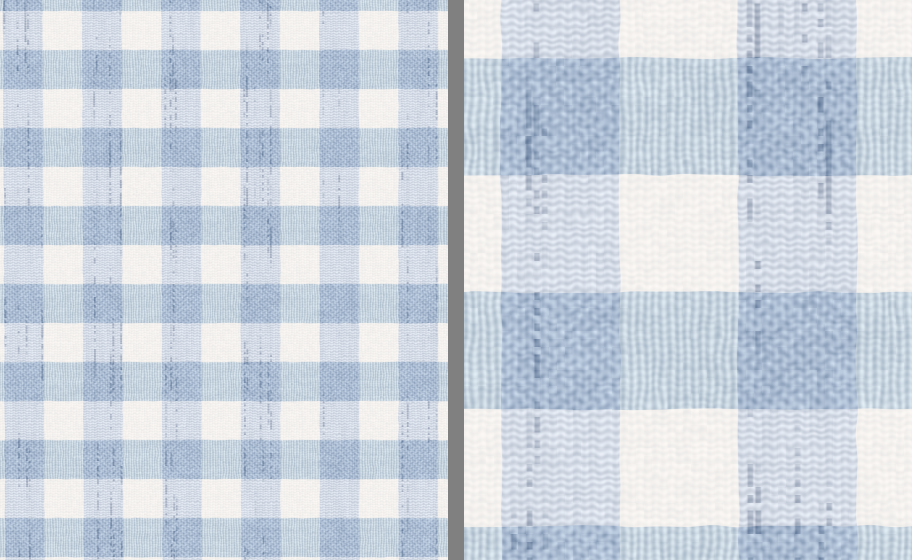
Left: the whole. Right: its middle third, enlarged.
Give the GLSL for this texture, as a WebGL 1 fragment shader.

```glsl
precision highp float;
// Woven gingham cloth: pale blue warp and weft stripes crossing on off-white.

uniform vec2 u_resolution;

#define REPEATS vec2(5.664, 7.178)
#define OFFSET vec2(0.037, 0.037)
#define LEAN 0.028
#define THREADS 30.0
#define EDGE_WOBBLE 0.010
#define FLECK_DEPTH 0.15
#define WHITE vec3(0.955, 0.945, 0.935)
#define WARP_BLUE vec3(0.835, 0.862, 0.905)
#define WEFT_BLUE vec3(0.775, 0.828, 0.872)
#define CROSS_BLUE vec3(0.670, 0.738, 0.825)

const float TAU = 6.28319;

float hash(vec2 p) {
  return fract(sin(dot(p, vec2(127.1, 311.7))) * 43758.5453);
}

float noise(vec2 p) {
  vec2 i = floor(p), f = fract(p);
  f = f * f * (3.0 - 2.0 * f);
  return mix(mix(hash(i), hash(i + vec2(1.0, 0.0)), f.x),
             mix(hash(i + vec2(0.0, 1.0)), hash(i + 1.0), f.x), f.y);
}

// Coverage of a stripe filling the first half of each repeat
float stripe(float x, float blur) {
  return smoothstep(-blur, blur, 0.25 - abs(fract(x + 0.25) - 0.5));
}

vec3 cloth(vec2 p) {
  vec2 cell = p * REPEATS - OFFSET;
  cell.x -= LEAN * (1.0 - p.x) * (1.0 - p.y);

  // Stripes with slightly uneven selvedges
  vec2 wobble = vec2(noise(cell * vec2(2.0, 9.0)),
                     noise(cell * vec2(9.0, 2.0) + 40.0)) - 0.5;
  vec2 edge = cell + EDGE_WOBBLE * wobble;
  vec2 blur = 0.5 * REPEATS / u_resolution;
  float warp = stripe(edge.x, blur.x);
  float weft = stripe(edge.y, blur.y);
  float cross = warp * weft;

  // Thread ribs: upright strands and wavy picks, loosely spaced
  vec2 t = cell * THREADS;
  vec2 id = floor(t);
  float strand = cos(TAU * (t.x + 0.5 * noise(t * vec2(0.5, 0.3))));
  float pick = cos(TAU * (t.y + 0.16 * sin(0.5 * TAU * t.x)
                          + 0.7 * noise(t * vec2(0.3, 0.5) + 17.0)));
  float knot = cos(0.5 * TAU * t.x) * cos(0.5 * TAU * t.y);
  float grain = hash(id) - 0.5;

  vec3 color = mix(mix(WHITE, WARP_BLUE, warp),
                   mix(WEFT_BLUE, CROSS_BLUE, warp), weft);

  // Relief differs in the plain, striped and crossed squares
  float plain = (1.0 - warp) * (1.0 - weft);
  float relief = plain * (0.008 * strand + 0.012 * pick + 0.018 * grain);
  relief += (warp - cross) * (0.015 * strand + 0.045 * pick + 0.03 * grain);
  relief += (weft - cross) * (0.055 * strand + 0.02 * pick + 0.04 * grain);
  relief += cross * (0.03 * strand + 0.03 * pick + 0.05 * knot + 0.06 * grain);

  // Uneven dye along single threads
  float streak = noise(vec2(id.x * 0.9, cell.y * 2.0)) - 0.5;
  float bar = noise(vec2(cell.x * 2.0, id.y * 0.9) + 80.0) - 0.5;
  relief += 0.025 * (warp * streak + weft * bar);

  // Broken dark flecks following a few warp threads
  float chosen = step(0.76, hash(vec2(id.x, 5.0)));
  float broken = step(0.52, hash(id + 31.0));
  float slub = smoothstep(0.42, 0.70, noise(vec2(id.x * 3.1, cell.y * 1.7)));
  float fleck = warp * chosen * broken * slub;
  fleck *= 1.0 - smoothstep(0.2, 0.5, abs(fract(t.x) - 0.5));
  relief -= FLECK_DEPTH * fleck;

  // Shadows deepen red a little more than blue
  return color + relief * vec3(1.08, 1.0, 0.86);
}

void main() {
  // Four samples per pixel keep the fine threads smooth
  vec3 sum = vec3(0.0);
  for (int j = 0; j < 2; j++) {
    for (int i = 0; i < 2; i++) {
      vec2 shift = 0.5 * vec2(float(i), float(j)) - 0.25;
      sum += cloth((gl_FragCoord.xy + shift) / u_resolution);
    }
  }
  gl_FragColor = vec4(clamp(sum * 0.25, 0.0, 1.0), 1.0);
}
```
